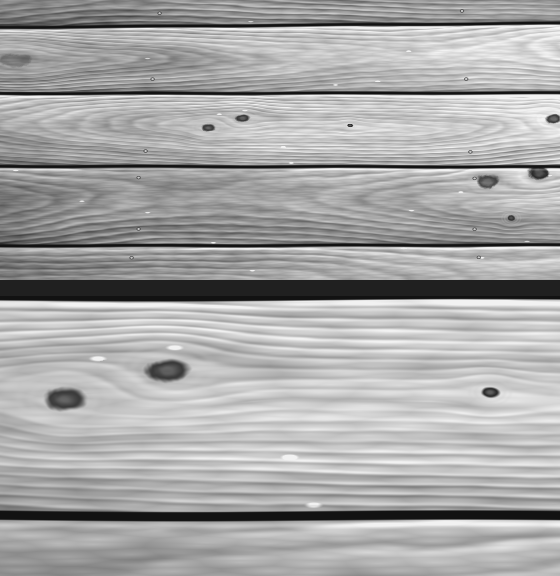
Top: the whole. Bottom: its middle third, enlarged.
Give the GLSL for this texture, as a WebGL 1 fragment shader.

```glsl
precision highp float;
// Weathered grey wooden planks with grain, knots, nail heads and dark gaps.
uniform vec2 u_resolution;

#define GAP_HALF_WIDTH 0.0055
#define GAP_TONE 0.07
#define BASE_TONE 0.59
#define BOARD_GLOW 0.18
#define RINGS_MIN 13.0
#define RINGS_EXTRA 9.0
#define GRAIN_CONTRAST 0.13
#define STAIN 0.10
#define FIBRE 0.13
#define NAIL_RADIUS 0.009

const float TAU = 6.28318;

vec2 hash2(vec2 p) {
  return fract(sin(vec2(dot(p, vec2(127.1, 311.7)), dot(p, vec2(269.5, 183.3)))) * 4375.85);
}

// Layered, rotated sines, roughly -1 to 1
float waves(vec2 p) {
  float sum = 0.0, amp = 0.55;
  for (int i = 0; i < 4; i++) {
    sum += amp * sin(p.x) * cos(p.y);
    p = mat2(1.6, 1.2, -1.2, 1.6) * p + sum + 2.3;
    amp *= 0.55;
  }
  return sum;
}

// Cellular noise: x = distance to nearest point, y = random id of it
vec2 cells(vec2 p) {
  vec2 best = vec2(2.0, 0.0);
  for (int j = -1; j <= 1; j++)
    for (int i = -1; i <= 1; i++) {
      vec2 cell = floor(p) + vec2(float(i), float(j));
      vec2 rnd = hash2(cell);
      float d = distance(p, cell + rnd);
      if (d < best.x) best = vec2(d, fract(rnd.x * 17.0 + rnd.y * 5.0));
    }
  return best;
}

// Board coordinate (x) and board height (y); rows shrink and tilt slightly
vec2 boardRow(vec2 p) {
  float side = p.x * 0.5;
  float a = mix(0.296, 0.2865, side), b = mix(0.012, 0.0075, side);
  float slope = sqrt(max(a * a - 4.0 * b * (p.y - mix(0.122, 0.125, side)), 0.001));
  return vec2((a - slope) / (2.0 * b), slope);
}

// Bends the grain around a knot and shades its core (x) and halo (y)
void knot(vec2 p, float id, vec2 centre, vec2 size, float strength,
          inout float bend, inout vec2 shade) {
  float same = 1.0 - step(0.5, abs(floor(boardRow(centre).x) - id));
  vec2 off = p - centre;
  float d = length(off / size);
  bend -= same * 0.85 * off.y * exp(-d * d / 11.0);
  float rough = d + 0.22 * waves(p * 75.0);
  float core = (1.0 - smoothstep(0.7, 1.15, rough)) * mix(0.7, 1.0, smoothstep(0.2, 0.8, rough));
  float halo = exp(-pow((d - 1.8) / 0.7, 2.0)) * (0.6 + 0.4 * sin(d * 9.0));
  shade = max(shade, same * strength * vec2(core, halo));
}

void main() {
  vec2 p = gl_FragCoord.xy / u_resolution.y;
  float px = 1.0 / u_resolution.y;
  vec2 row = boardRow(p + vec2(0.0, 0.0012 * sin(p.x * 9.0)));
  float id = floor(row.x), v = fract(row.x), height = row.y;

  // Knots
  float bend = 0.0;
  vec2 shade = vec2(0.0);
  knot(p, id, vec2(0.742, 0.544), vec2(0.024, 0.014), 0.9, bend, shade);
  knot(p, id, vec2(0.865, 0.578), vec2(0.025, 0.014), 0.9, bend, shade);
  knot(p, id, vec2(1.250, 0.552), vec2(0.011, 0.007), 1.0, bend, shade);
  knot(p, id, vec2(1.975, 0.575), vec2(0.028, 0.016), 0.9, bend, shade);
  knot(p, id, vec2(1.742, 0.352), vec2(0.040, 0.025), 0.8, bend, shade);
  knot(p, id, vec2(1.922, 0.383), vec2(0.036, 0.026), 1.0, bend, shade);
  knot(p, id, vec2(1.826, 0.221), vec2(0.015, 0.011), 0.9, bend, shade);
  knot(p, id, vec2(0.052, 0.784), vec2(0.060, 0.024), 0.35, bend, shade);

  // Growth rings: cylinders cut at a depth that drifts along the board
  float drift = waves(vec2(p.x * 2.3 + id * 7.1, v * 2.5 + id * 3.0));
  float u = v + bend / height - 0.56 - 0.07 * sin(p.x * 1.7 + id * 2.0);
  float depth = 0.2 + 0.2 * sin(p.x * 2.1 + id * 2.4) + 0.07 * drift;
  float ringCount = RINGS_MIN + RINGS_EXTRA * exp(-pow(id - 1.3, 2.0));
  float ring = ringCount * length(vec2(u, depth))
             + 0.16 * waves(vec2(p.x * 11.0 + id, v * 16.0));
  float line = sin(TAU * ring + 0.7 * sin(TAU * ring));
  float contrast = GRAIN_CONTRAST * mix(0.5, 1.0, smoothstep(0.05, 0.35, abs(u)))
                 * (0.8 + 0.4 * drift);

  // Board tone, stains and fibres
  float tone = BASE_TONE + BOARD_GLOW * exp(-pow((id - 1.4) / 0.9, 2.0));
  tone += 0.09 * (p.x - 1.0) + 0.15 * (v - 0.5);
  tone += STAIN * waves(vec2(p.x * 2.6 + id * 5.0, v * 4.0 - id)) + 0.04 * sin(ring * 1.3);
  tone -= contrast * line;
  tone -= FIBRE * (cells(vec2(p.x * 13.0, p.y * 105.0)).x - 0.45);

  // Pale chips
  vec2 chip = cells(p * vec2(8.0, 24.0) + 3.7);
  tone += 0.3 * step(0.95, chip.y) * (1.0 - smoothstep(0.03, 0.10, chip.x));

  // Knot shading
  tone = mix(tone, 0.8, 0.3 * shade.y);
  tone = mix(tone, 0.16, shade.x);

  // Nail heads: two columns, a second row on the lower boards
  for (int i = 0; i < 4; i++) {
    float right = mod(float(i), 2.0), upper = floor(float(i) / 2.0);
    float nailX = mix(0.495 + 0.025 * id, 1.695 - 0.015 * id, right);
    vec2 off = vec2(p.x - nailX, (v - mix(0.2, 0.85, upper)) * height);
    float d = length(off * vec2(1.0, 1.25)) / NAIL_RADIUS;
    float shown = 1.0 - upper * step(0.5, id);
    tone = mix(tone, 0.27, 0.7 * shown * (1.0 - smoothstep(0.7, 1.1, d)));
    tone = mix(tone, 0.88, 0.8 * shown * (1.0 - smoothstep(0.25, 0.65, d)));
  }

  // Lit upper edge, shaded lower edge and the gap between boards
  float top = (1.0 - v) * height, bottom = v * height;
  tone += 0.17 * exp(-pow((top - 0.011) / 0.004, 2.0));
  tone -= 0.15 * exp(-bottom / 0.012);
  float gap = 1.0 - smoothstep(GAP_HALF_WIDTH - px, GAP_HALF_WIDTH + px, min(top, bottom));
  tone = mix(clamp(tone, 0.1, 0.95), GAP_TONE, gap);
  gl_FragColor = vec4(vec3(tone), 1.0);
}
```
